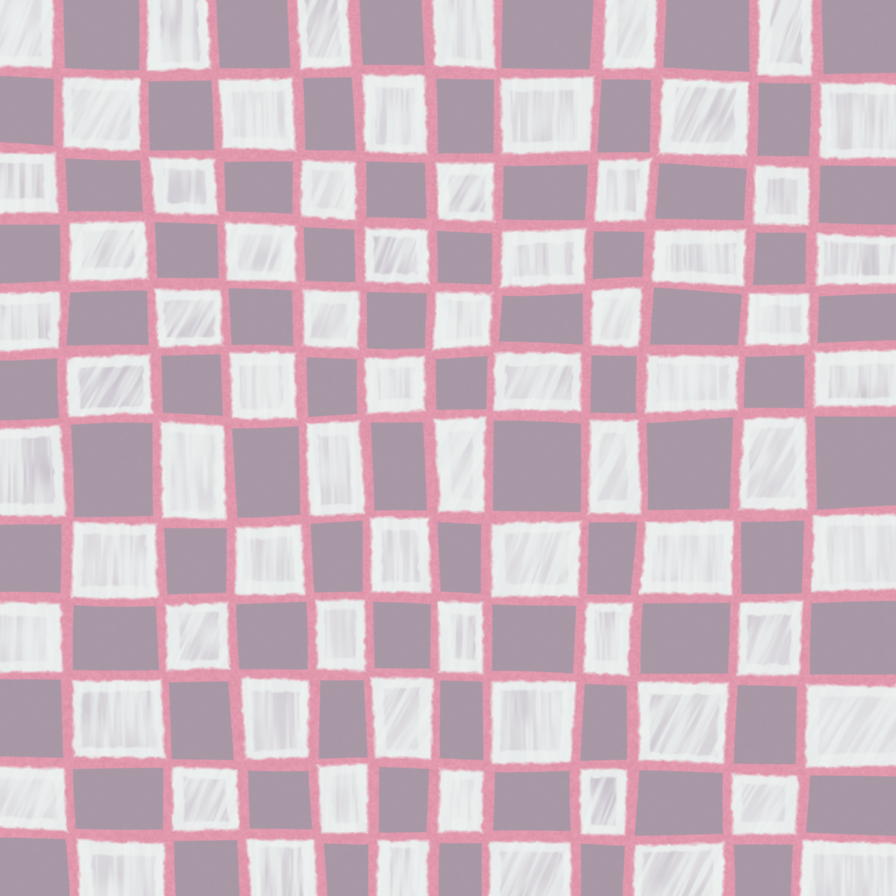
Reproduce this pattern procedurally as a Shadertoy shader.

```glsl
// Hand-painted checkerboard: mauve and brushed white cells on a wobbly pink grid.

const float TAU = 6.28319;
const vec3 PINK = vec3(0.885, 0.595, 0.675);
const vec3 MAUVE = vec3(0.66, 0.595, 0.65);
const vec3 WHITE = vec3(0.925, 0.94, 0.935);
const vec3 WASH = vec3(0.79, 0.76, 0.80);

// Uneven spacing of the grid lines, with the outer ones just off canvas
const int CELLS = 12;
const float COLUMNS[13] = float[13](-0.02, 0.074, 0.173, 0.254, 0.341, 0.406,
    0.482, 0.549, 0.654, 0.717, 0.826, 0.902, 1.02);
const float ROWS[13] = float[13](-0.02, 0.066, 0.146, 0.245, 0.332, 0.423,
    0.534, 0.608, 0.68, 0.75, 0.827, 0.917, 1.02);

float hash(vec2 p) {
    return fract(sin(dot(p, vec2(127.1, 311.7))) * 43758.5);
}

float noise(vec2 p) {
    vec2 i = floor(p), f = fract(p);
    f = f * f * (3.0 - 2.0 * f);
    return mix(mix(hash(i), hash(i + vec2(1, 0)), f.x),
               mix(hash(i + vec2(0, 1)), hash(i + vec2(1, 1)), f.x), f.y);
}

// One random value in -0.5..0.5 for each side of a cell
vec4 sideJitter(vec2 cell, float seed) {
    vec2 p = cell + seed;
    return vec4(hash(p), hash(p + 17.3), hash(p + 31.7), hash(p + 53.9)) - 0.5;
}

// Small bends along a line
float wobble(float along, int index) {
    return 0.008 * (noise(vec2(along * 7.0, float(index) * 5.0)) - 0.5);
}

// Columns lean toward the centre at the bottom
float columnLine(int i, float y) {
    float x = COLUMNS[i];
    return x + 0.035 * sin(TAU * x) * (0.5 - y) + wobble(y, i);
}

float rowLine(int i, float x) {
    float y = ROWS[i];
    return y - 0.012 * sin(9.0 * (1.0 - y)) * (x - 0.5) + wobble(x, i + 20);
}

float minSide(vec4 s) {
    return min(min(s.x, s.y), min(s.z, s.w));
}

// Dry brush strokes, long along y and leaning by an angle
float brush(vec2 p, float angle) {
    float c = cos(angle), s = sin(angle);
    vec2 q = vec2(c * p.x - s * p.y, s * p.x + c * p.y);
    return 0.6 * noise(q * vec2(170.0, 14.0)) + 0.4 * noise(q * vec2(340.0, 30.0) + 9.0);
}

// Bright frame strokes around a thinner, streaky wash
vec3 paintedWhite(vec2 p, vec4 sides, vec2 cell) {
    vec4 frame = 0.0155 + 0.007 * sideJitter(cell, 71.0);
    float ragged = 0.003 * (noise(p * 150.0) - 0.5);
    float inner = smoothstep(-0.001, 0.003, minSide(sides - frame) + ragged);
    float pick = hash(cell + 5.1);
    float angle = pick > 0.5 ? 0.3 + 0.5 * (pick - 0.5) : 0.1 * (pick - 0.25);
    float streaks = smoothstep(0.2, 0.8, brush(p, angle));
    float patches = 0.5 + 0.7 * noise(p * 38.0 + cell);
    float strength = mix(0.45, 1.0, hash(cell + 8.7));
    float wash = mix(0.1 * streaks, strength * patches * (0.15 + 0.7 * streaks), inner);
    return mix(WHITE, WASH, clamp(wash, 0.0, 1.0));
}

void mainImage(out vec4 fragColor, in vec2 fragCoord) {
    vec2 p = fragCoord / iResolution.xy;
    float px = 1.0 / min(iResolution.x, iResolution.y);

    // Find the cell by counting the lines to the left and below
    int col = 0, row = 0;
    for (int i = 1; i < CELLS; i++) {
        if (p.x > columnLine(i, p.y)) col = i;
        if (p.y > rowLine(i, p.x)) row = i;
    }
    vec2 cell = vec2(col, row);
    bool isWhite = (col + row) % 2 == 1;

    // Distances to the left, right, bottom and top sides, each nudged and tilted
    vec4 sides = vec4(p.x - columnLine(col, p.y), columnLine(col + 1, p.y) - p.x,
                      p.y - rowLine(row, p.x), rowLine(row + 1, p.x) - p.y);
    vec2 middle = 0.5 * vec2(COLUMNS[col] + COLUMNS[col + 1], ROWS[row] + ROWS[row + 1]);
    vec2 local = p - middle;
    sides += 0.0035 * sideJitter(cell, 3.0) + 0.05 * sideJitter(cell, 41.0) * local.yyxx;

    // Grainy pink ground
    float grain = noise(p * 420.0) + 0.6 * noise(p * 190.0) - 0.8;
    vec3 color = PINK + 0.035 * grain;

    // Cell paint: crisp mauve or soft, bristled white
    float edge = minSide(sides);
    if (isWhite) {
        float bristles = noise(p * 130.0) + 0.6 * noise(p * 300.0) - 0.8;
        float cover = smoothstep(-0.0015 - px, 0.0015 + px, edge - 0.0048 + 0.0025 * bristles);
        color = mix(color, paintedWhite(p, sides, cell), cover);
    } else {
        float cover = smoothstep(-px, px, edge - 0.0062);
        color = mix(color, MAUVE + 0.006 * grain, cover);
    }
    fragColor = vec4(color, 1.0);
}
```
